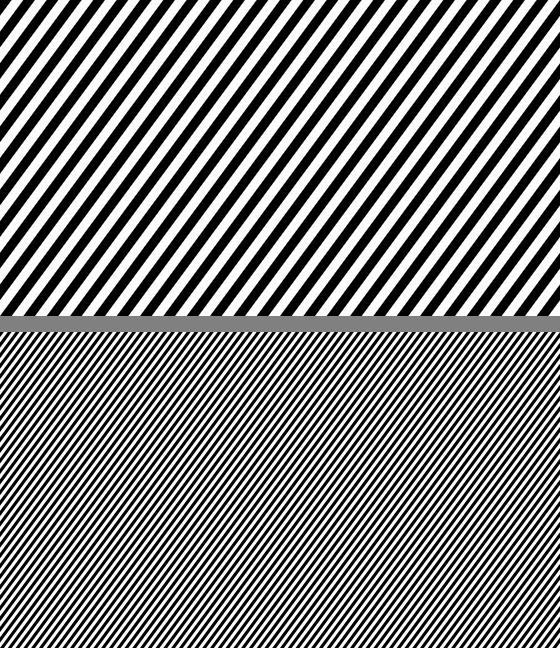
Top, the tile; bottom, the same tile 3 across and 3 down.
Write a Shadertoy shader that draws this pattern.

```glsl
// Even black and white diagonal stripes rising to the right.
// A linear phase crosses a whole number of periods along each axis, so it tiles;
// each period is split into two bands with edges one pixel soft.

const vec2 REPEATS = vec2(24.0, -10.0);  // stripe periods across and down
const float BLACK_SHARE = 0.5;           // part of a period that is black
const vec3 BLACK = vec3(0.0);
const vec3 WHITE = vec3(0.99);

// Position along the stripe sequence, one unit per period
float stripePhase(vec2 uv, vec2 repeats) {
    return dot(uv, repeats);
}

// Signed distance in periods to a band covering [0, share]; negative inside
float bandDistance(float phase, float share) {
    float fromCentre = abs(fract(phase - 0.5 * share + 0.5) - 0.5);
    return fromCentre - 0.5 * share;
}

// Coverage outside an edge, ramped linearly over the given width
float softEdge(float dist, float width) {
    return clamp(dist / width + 0.5, 0.0, 1.0);
}

void mainImage(out vec4 fragColor, in vec2 fragCoord) {
    vec2 uv = fragCoord / iResolution.xy;
    float pixelWidth = length(REPEATS / iResolution.xy);

    float dist = bandDistance(stripePhase(uv, REPEATS), BLACK_SHARE);
    vec3 color = mix(BLACK, WHITE, softEdge(dist, pixelWidth));

    fragColor = vec4(color, 1.0);
}
```
